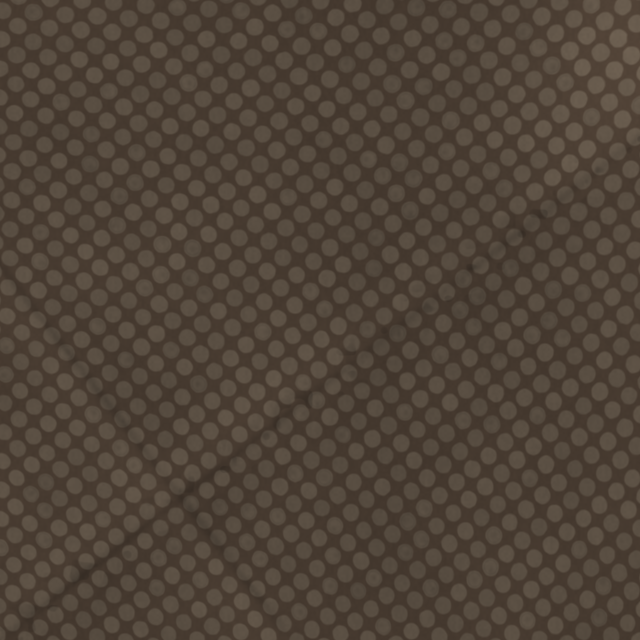
Give the GLSL for this pattern, as a three.js fragment shader.

```glsl
varying vec2 vUv;

const vec3 GROUND = vec3(0.278, 0.229, 0.188);
const vec3 DOT = vec3(0.358, 0.314, 0.266);
const float DOT_RADIUS = 0.395;

float hash(vec2 p) {
  vec3 q = fract(vec3(p.xyx) * 0.1031);
  q += dot(q, q.yzx + 33.33);
  return fract((q.x + q.y) * q.z);
}

float noise(vec2 p) {
  vec2 i = floor(p);
  vec2 f = fract(p);
  f = f * f * (3.0 - 2.0 * f);
  return mix(mix(hash(i), hash(i + vec2(1.0, 0.0)), f.x),
             mix(hash(i + vec2(0.0, 1.0)), hash(i + vec2(1.0)), f.x), f.y);
}

float fbm(vec2 p) {
  float sum = 0.0;
  float gain = 0.5;
  for (int k = 0; k < 4; k++) {
    sum += gain * noise(p);
    p = p * 2.03 + 17.0;
    gain *= 0.5;
  }
  return sum;
}

// Tilted square lattice whose rows fan slightly across the cloth
vec2 latticeCoord(vec2 uv) {
  vec2 p = uv - 0.5;
  return vec2(18.7 * p.x - 22.7 * p.y - 0.73,
              23.8 * p.x + 19.0 * p.y - 4.7 * p.x * p.y + 0.5);
}

// Signed distance to the line from a to b, positive on its left
float lineSide(vec2 p, vec2 a, vec2 b) {
  vec2 d = normalize(b - a);
  return d.x * (p.y - a.y) - d.y * (p.x - a.x);
}

float bell(float x, float width) {
  return exp(-x * x / (width * width));
}

// Narrow dark fold with a paler ridge on one side and shade on the other
float foldShade(float side, float depth) {
  return 0.035 * bell(side - 0.035, 0.035)
       - 0.03 * bell(side + 0.04, 0.045)
       - depth * bell(side, 0.007);
}

// Soft disc with slight wobble, varied tone and occasional worn marks
vec2 dotLayer(vec2 lattice, float wobble) {
  vec2 cell = floor(lattice + 0.5);
  vec2 jitter = vec2(hash(cell + 41.0), hash(cell + 73.0)) - 0.5;
  vec2 local = lattice - cell - 0.04 * jitter;
  float radius = DOT_RADIUS + 0.025 * (hash(cell + 91.0) - 0.5) + wobble;
  float r = length(local);
  float mask = 1.0 - smoothstep(radius - 0.065, radius + 0.065, r);

  float worn = step(0.86, hash(cell + 127.0));
  float mark = bell(length(local - 0.3 * jitter), 0.16);
  float rim = bell(r - 0.32, 0.06);
  float tone = 0.07 * (hash(cell + 159.0) - 0.5);
  tone -= worn * (0.07 * mark + 0.05 * rim);
  return vec2(mask, tone);
}

void main() {
  // Printed dots
  float wobble = 0.035 * (noise(vUv * 150.0) - 0.5);
  vec2 dots = dotLayer(latticeCoord(vUv), wobble);
  vec3 color = mix(GROUND, DOT, dots.x) * (1.0 + dots.x * dots.y);

  // Broad light and mottled fading
  float light = 0.97 + 0.14 * (fbm(vUv * 5.0 + 3.0) - 0.47);
  light += 0.16 * smoothstep(0.35, 0.0, length(vUv - vec2(1.0, 0.92)));
  light += 0.05 * bell(length(vUv - vec2(0.16, 0.4)), 0.2);

  // Two crossing folds, unevenly pressed
  float press = 0.5 + noise(vUv * 24.0);
  float rising = lineSide(vUv, vec2(0.04, 0.03), vec2(1.0, 0.785));
  float falling = -lineSide(vUv, vec2(0.0, 0.586), vec2(0.41, 0.06));
  float fallingReach = smoothstep(0.5, 0.36, vUv.x);
  light += foldShade(rising, 0.09 * press);
  light += foldShade(falling, 0.12 * press) * fallingReach;

  // Small smudges gathered along the rising fold
  float smudge = smoothstep(0.66, 0.85, noise(vUv * 60.0 + 9.0));
  light -= 0.12 * smudge * bell(rising, 0.03);

  // Woven grain
  float grain = noise(vUv * 260.0) + noise(vUv * vec2(210.0, 90.0)) - 1.0;
  light += 0.035 * grain;

  gl_FragColor = vec4(color * light, 1.0);
}
```
